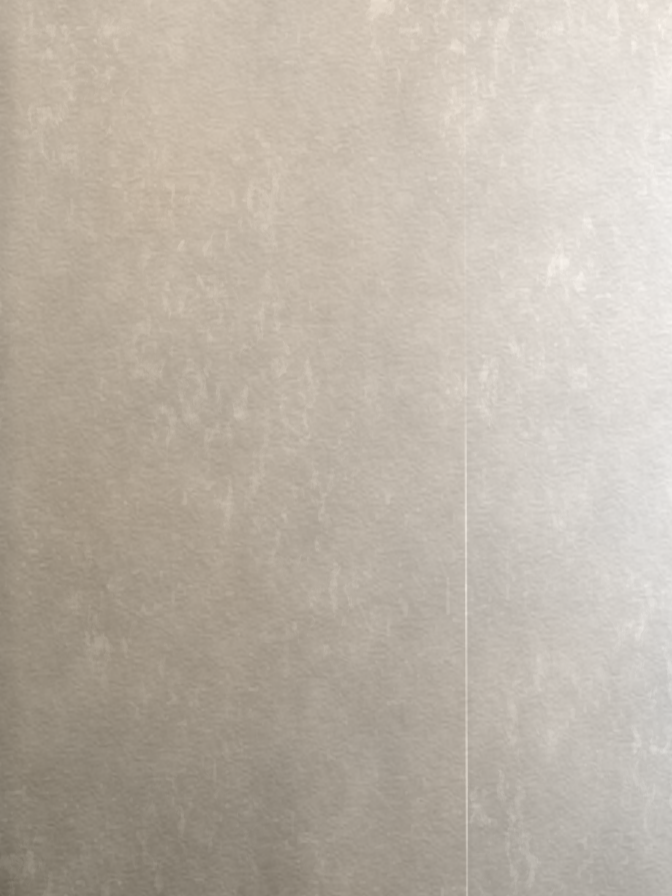
Reproduce this texture procedurally as a Shadertoy shader.

```glsl
float hash(vec2 p) {
    vec3 q = fract(vec3(p.xyx) * 0.1031);
    q += dot(q, q.yzx + 33.33);
    return fract((q.x + q.y) * q.z);
}

float noise(vec2 p) {
    vec2 cell = floor(p), f = fract(p);
    f = f * f * (3.0 - 2.0 * f);
    return mix(mix(hash(cell), hash(cell + vec2(1, 0)), f.x),
               mix(hash(cell + vec2(0, 1)), hash(cell + vec2(1, 1)), f.x), f.y);
}

float fbm(vec2 p) {
    float sum = 0.0, weight = 0.5;
    for (int i = 0; i < 5; i++) {
        sum += weight * noise(p);
        p = mat2(1.9, 0.5, -0.5, 1.9) * p + 17.3;
        weight *= 0.55;
    }
    return sum / 1.055;
}

// Smooth curve through three colours at t = 0, 0.5 and 1
vec3 blend3(vec3 a, vec3 b, vec3 c, float t) {
    vec3 control = 2.0 * b - 0.5 * (a + c);
    return mix(mix(a, control, t), mix(control, c, t), t);
}

// Daylight falling from the upper right over a warm wall
vec3 wallLight(vec2 uv) {
    vec3 low = blend3(vec3(0.495, 0.465, 0.41), vec3(0.58, 0.55, 0.505), vec3(0.71, 0.69, 0.66), uv.x);
    vec3 middle = blend3(vec3(0.655, 0.61, 0.545), vec3(0.735, 0.693, 0.64), vec3(0.885, 0.873, 0.86), uv.x);
    vec3 high = blend3(vec3(0.755, 0.705, 0.64), vec3(0.81, 0.765, 0.71), vec3(0.895, 0.868, 0.836), uv.x);
    return blend3(low, middle, high, uv.y);
}

// Sparse thin trowel scrapes, mostly upright
float scrapes(vec2 p) {
    vec2 warp = 0.016 * vec2(fbm(p * 35.0), fbm(p * 35.0 + 40.0));
    float streak = fbm((p + warp) * vec2(95.0, 42.0));
    float patches = smoothstep(0.4, 0.68, fbm(p * vec2(11.0, 7.0) + 8.0));
    return smoothstep(0.52, 0.8, streak) * patches;
}

void mainImage(out vec4 fragColor, in vec2 fragCoord) {
    vec2 uv = fragCoord / iResolution.xy;
    vec2 p = fragCoord / iResolution.y;
    vec3 color = wallLight(uv);

    // Soft vertical bands and cloudy plaster
    color += 0.028 * (noise(vec2(p.x * 13.0, p.y * 1.3 + 5.0)) - 0.5);
    color += 0.065 * (fbm(p * vec2(16.0, 9.0)) - 0.5);
    color += 0.05 * (fbm(p * vec2(60.0, 40.0) + 30.0) - 0.5);
    color += vec3(0.02, 0.0, -0.02) * (fbm(p * 5.0 + 60.0) - 0.5);

    // Pale scrapes and small flecks
    color += 0.055 * scrapes(p);
    float fleck = noise(p * vec2(150.0, 130.0) + 11.0);
    color += 0.035 * smoothstep(0.72, 0.98, fleck) * smoothstep(0.25, 0.8, noise(p * 18.0));

    // Fine embossed grain, shaded from above
    vec2 grain = p * vec2(190.0, 260.0) + 1.2 * noise(p * 70.0);
    float relief = noise(grain) - noise(grain + vec2(0.3, 0.9));
    color += 0.031 * relief + 0.018 * (noise(p * 330.0 + 7.0) - 0.5);

    // Panel seam: cooler sheet on the right, bright edge fading upward
    float seam = uv.x - 0.693 + 0.004 * (uv.y - 0.5);
    float pixel = 1.0 / iResolution.x;
    color += vec3(0.004, 0.008, 0.012) * smoothstep(-pixel, pixel, seam);
    float edge = 1.0 - smoothstep(0.0006, 0.0012 + pixel, abs(seam));
    float strength = mix(0.13, 0.015, smoothstep(0.42, 0.58, uv.y)) * (0.65 + 0.5 * noise(p * 30.0));
    color += edge * strength;
    color -= 0.015 * (1.0 - smoothstep(0.0, 0.006, abs(seam - 0.005))) * (1.0 - uv.y);

    // Shade along the left border
    color *= 1.0 - 0.06 * (1.0 - smoothstep(0.0, 0.035, uv.x));

    fragColor = vec4(clamp(color, 0.0, 1.0), 1.0);
}
```
